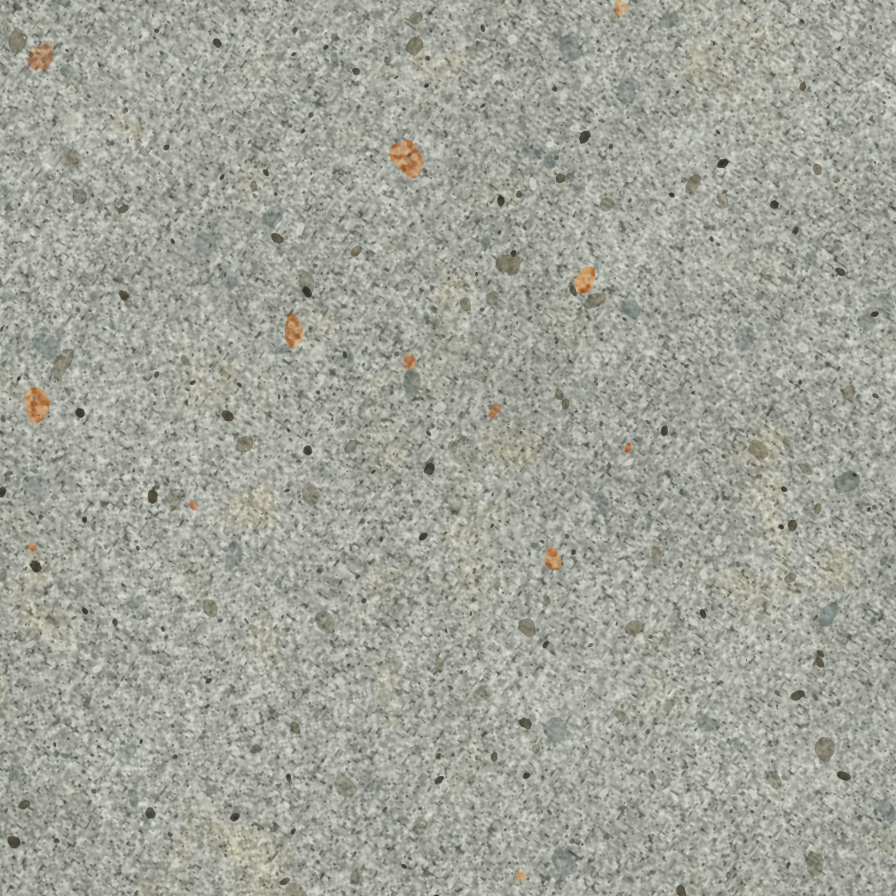
A WebGL 2 fragment shader for this texture:

```glsl
#version 300 es
precision highp float;
// Grey-green granular stone with scattered pebbles, rust spots, dark chips and pale veins.
uniform vec2 u_resolution;
out vec4 fragColor;

float hash(vec2 p) {
  return fract(sin(dot(p, vec2(127.1, 311.7))) * 43758.5453);
}

float noise(vec2 p) {
  vec2 i = floor(p), f = fract(p);
  f = f * f * (3.0 - 2.0 * f);
  return mix(mix(hash(i), hash(i + vec2(1, 0)), f.x),
             mix(hash(i + vec2(0, 1)), hash(i + vec2(1, 1)), f.x), f.y);
}

float fbm(vec2 p) {
  float sum = 0.0, amp = 0.5;
  for (int k = 0; k < 4; k++) {
    sum += amp * noise(p);
    p = mat2(1.6, 1.2, -1.2, 1.6) * p + 7.3;
    amp *= 0.5;
  }
  return sum;
}

mat2 rotation(float a) {
  return mat2(cos(a), sin(a), -sin(a), cos(a));
}

// Scattered irregular ovals: x = coverage, y = random pick, z = rim
vec3 scatter(vec2 uv, float cells, float share, vec2 radii, float seed) {
  vec3 found = vec3(0.0);
  vec2 home = floor(uv * cells);
  float soft = 0.7 / u_resolution.y + 0.0004;
  float wobble = 0.6 * (noise(uv * 0.9 / radii.y + seed) - 0.5)
               + 0.3 * (noise(uv * 2.5 / radii.y - seed) - 0.5);
  for (int y = -1; y <= 1; y++)
  for (int x = -1; x <= 1; x++) {
    vec2 id = home + vec2(x, y) + seed * 17.0;
    if (hash(id) > share) continue;
    vec2 jitter = vec2(hash(id + 3.1), hash(id + 5.7));
    vec2 q = uv - (home + vec2(x, y) + jitter) / cells;
    q = rotation((hash(id + 9.2) - 0.5) * 2.4) * q;
    q.x *= mix(1.1, 1.9, hash(id + 2.6));
    float size = hash(id + 4.4);
    float radius = mix(radii.x, radii.y, size * size);
    float d = length(q) - radius * (1.0 + wobble);
    float cover = smoothstep(soft, -soft, d);
    float rim = smoothstep(0.0022, 0.0, abs(d));
    if (cover > found.x) found = vec3(cover, hash(id + 8.8), rim);
  }
  return found;
}

// Short, bent, broken pale streaks
float veins(vec2 uv) {
  float total = 0.0;
  vec2 home = floor(uv * 5.0);
  for (int y = -1; y <= 1; y++)
  for (int x = -1; x <= 1; x++) {
    vec2 id = home + vec2(x, y) + 61.0;
    if (hash(id) > 0.4) continue;
    vec2 q = uv - (home + vec2(x, y) + vec2(hash(id + 1.3), hash(id + 2.9))) / 5.0;
    q = rotation(hash(id + 6.1) * 3.14) * q;
    float reach = mix(0.03, 0.09, hash(id + 7.7));
    float bend = (hash(id + 4.2) - 0.5) * 7.0 * q.x * q.x + 0.012 * (noise(uv * 45.0) - 0.5);
    float taper = smoothstep(reach, reach * 0.4, abs(q.x));
    total = max(total, taper * smoothstep(0.0042, 0.0008, abs(q.y - bend)));
  }
  return total * smoothstep(0.2, 0.6, noise(uv * 70.0));
}

void main() {
  vec2 uv = gl_FragCoord.xy / u_resolution.y;

  // Fine mineral grain over faint clouds
  vec2 turned = rotation(0.6) * uv;
  float fine = noise(turned * 330.0) - 0.5;
  float medium = noise(rotation(1.1) * uv * 190.0 + 31.0) - 0.5;
  float cloud = fbm(uv * 7.0) - 0.47;
  float patches = fbm(uv * 32.0 + 11.0) - 0.47;
  float tone = 0.657 + 0.24 * fine + 0.18 * medium + 0.09 * cloud + 0.10 * patches;
  tone -= 0.20 * smoothstep(0.68, 0.95, noise(turned * 250.0 + 90.0));
  vec3 color = vec3(tone, tone + 0.011, tone - 0.024);
  color += vec3(0.035, 0.012, -0.025) * smoothstep(0.55, 0.8, fbm(uv * 14.0 + 40.0));

  color = mix(color, vec3(0.77, 0.79, 0.76), 0.55 * veins(uv));

  // Pebbles, from blue-grey through olive brown to pale
  vec3 pebble = scatter(uv, 20.0, 0.34, vec2(0.005, 0.017), 1.0);
  vec3 body = mix(vec3(0.46, 0.50, 0.48), vec3(0.46, 0.44, 0.36), smoothstep(0.35, 0.5, pebble.y));
  body = mix(body, vec3(0.75, 0.75, 0.71), smoothstep(0.8, 0.85, pebble.y));
  body += 0.12 * fine + 0.12 * medium - 0.07 * pebble.z * step(0.4, pebble.y);
  color = mix(color, body, pebble.x * mix(0.45, 0.9, fract(pebble.y * 7.0)));

  // Rust-stained spots
  vec3 rust = scatter(uv, 8.0, 0.2, vec2(0.007, 0.022), 2.0);
  vec3 stain = mix(vec3(0.66, 0.35, 0.13), vec3(0.80, 0.62, 0.42),
                   smoothstep(0.25, 0.75, noise(uv * 160.0) + 0.4 * (rust.y - 0.5)));
  color = mix(color, stain + 0.15 * fine, rust.x * mix(0.5, 0.95, rust.y));

  // Small dark flecks, white flecks and near-black chips
  vec3 fleck = scatter(uv, 85.0, 0.2, vec2(0.0012, 0.0032), 3.0);
  color = mix(color, vec3(0.32, 0.33, 0.30), fleck.x * mix(0.3, 0.9, fleck.y));
  vec3 white = scatter(uv, 36.0, 0.11, vec2(0.002, 0.007), 4.0);
  color = mix(color, vec3(0.82, 0.83, 0.80), white.x * mix(0.35, 0.9, white.y));
  vec3 chip = scatter(uv, 26.0, 0.15, vec2(0.0025, 0.0075), 5.0);
  vec3 dark = mix(vec3(0.17, 0.18, 0.17), vec3(0.32, 0.29, 0.21), chip.y);
  color = mix(color, dark + 0.15 * medium, 0.85 * chip.x);

  fragColor = vec4(clamp(color, 0.0, 1.0), 1.0);
}
```
